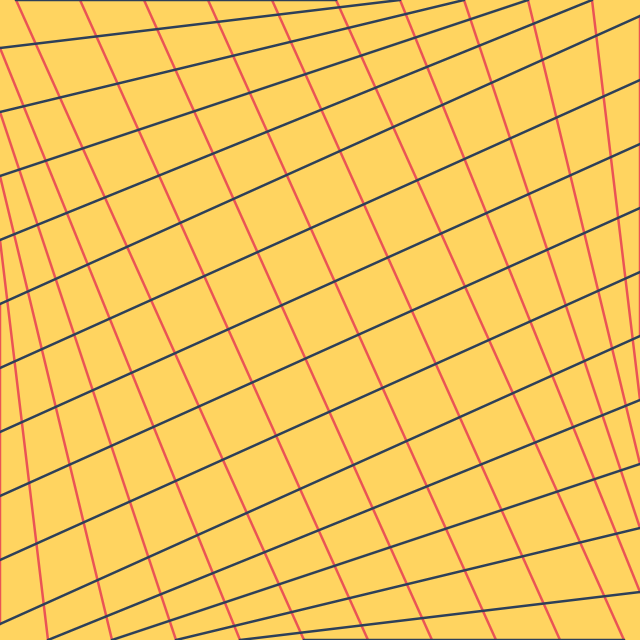
A WebGL 2 fragment shader for this pattern:

```glsl
#version 300 es
precision highp float;

uniform vec2 u_resolution;
out vec4 fragColor;

const vec3 YELLOW = vec3(1.0, 0.831, 0.376);
const vec3 CORAL = vec3(0.918, 0.329, 0.333);
const vec3 NAVY = vec3(0.176, 0.251, 0.349);

const int STRINGS = 16;
const float PEG_STEP = 0.1;
const float PEG_START = 0.025;
const float LINE_WIDTH = 0.0039;

// Peg on the unit square's border, counted clockwise from the top left
vec2 borderPeg(float index) {
    float walk = mod(PEG_START + PEG_STEP * index, 4.0);
    float side = floor(walk);
    float along = walk - side;
    if (side < 1.0) return vec2(along, 1.0);
    if (side < 2.0) return vec2(1.0, 1.0 - along);
    if (side < 3.0) return vec2(1.0 - along, 0.0);
    return vec2(0.0, along);
}

float segmentDistance(vec2 p, vec2 a, vec2 b) {
    vec2 ab = b - a;
    float t = clamp(dot(p - a, ab) / dot(ab, ab), 0.0, 1.0);
    return length(p - a - ab * t);
}

// Distance to strings whose two ends move along the border in opposite directions
float stringsDistance(vec2 p, float firstPeg, float lastPeg) {
    float nearest = 1.0;
    for (int i = 0; i < STRINGS; i++) {
        vec2 a = borderPeg(firstPeg + float(i));
        vec2 b = borderPeg(lastPeg - float(i));
        nearest = min(nearest, segmentDistance(p, a, b));
    }
    return nearest;
}

float stroke(float dist, float width, float pixel) {
    return clamp((0.5 * width - dist) / pixel + 0.5, 0.0, 1.0);
}

void main() {
    vec2 uv = gl_FragCoord.xy / u_resolution;
    float pixel = 1.0 / min(u_resolution.x, u_resolution.y);

    // Steep coral strings below the shallow navy ones
    float steep = stringsDistance(uv, -5.0, 30.0);
    float shallow = stringsDistance(uv, -15.0, 20.0);

    vec3 color = mix(YELLOW, CORAL, stroke(steep, LINE_WIDTH, pixel));
    color = mix(color, NAVY, stroke(shallow, LINE_WIDTH, pixel));
    fragColor = vec4(color, 1.0);
}
```
